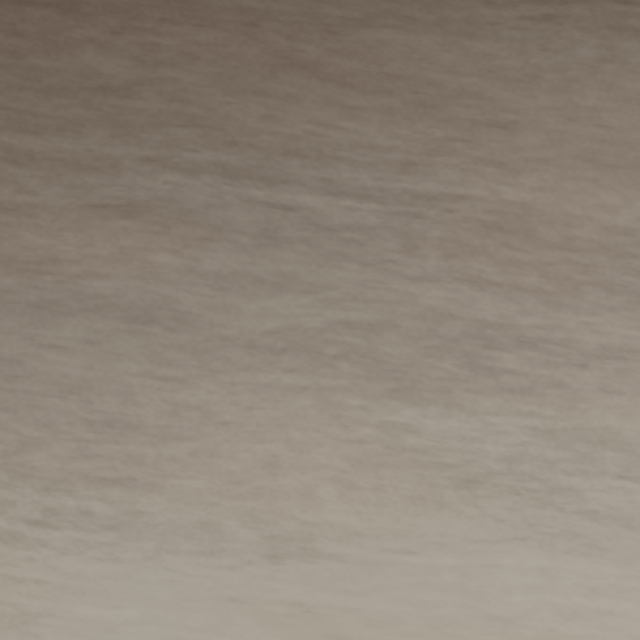
Write a Shadertoy shader that draws this texture.

```glsl
// Pale grey-brown wood laminate under soft light that brightens toward the lower right.
// Stretched cellular noise forms bands, streaks and fibres along a grain that
// dips gently to the right; sparse cells add dark flecks and long pale veins.

vec2 hash2(vec2 p) {
    vec3 q = fract(p.xyx * vec3(0.1031, 0.1030, 0.0973));
    q += dot(q, q.yzx + 33.33);
    return fract((q.xx + q.yz) * q.zy);
}

// Smooth cellular noise: random cell values blended by distance, about -1 to 1.
float cellNoise(vec2 p) {
    vec2 cell = floor(p);
    float total = 0.0, weights = 0.0;
    for (int j = -1; j <= 1; j++)
    for (int i = -1; i <= 1; i++) {
        vec2 id = cell + vec2(i, j);
        vec2 d = id + 0.2 + 0.6 * hash2(id) - p;
        float fall = max(0.0, 1.0 - dot(d, d) / 1.44);
        float w = fall * fall * fall;
        total += w * (2.0 * hash2(id + 71.0).x - 1.0);
        weights += w;
    }
    return total / max(weights, 0.001);
}

// Sparse soft spindles: only a share of the cells holds one.
float flecks(vec2 p, float share) {
    vec2 cell = floor(p);
    float sum = 0.0;
    for (int j = -1; j <= 1; j++)
    for (int i = -1; i <= 1; i++) {
        vec2 id = cell + vec2(i, j);
        vec2 rnd = hash2(id + 19.0);
        vec2 d = (id + 0.2 + 0.6 * hash2(id) - p) * vec2(1.5, 2.8);
        sum += step(rnd.x, share) * (0.4 + 0.6 * rnd.y) * exp(-3.0 * dot(d, d));
    }
    return sum;
}

void mainImage(out vec4 fragColor, in vec2 fragCoord) {
    vec2 uv = fragCoord / iResolution.xy;

    // Grain coordinates: sloped down to the right and slightly wavy
    vec2 grain = vec2(uv.x, uv.y + 0.115 * uv.x);
    grain.y += 0.006 * sin(5.0 * uv.x + 4.0 * uv.y) + 0.003 * sin(13.0 * uv.x - 9.0 * uv.y + 1.0);
    grain.y += 0.004 * cellNoise(uv * vec2(9.0, 16.0));

    // Broad light falloff
    float tone = 0.51 + 1.27 * (0.5 - uv.y) + 0.27 * (uv.x - 0.5);

    // Bands, streaks and fibres, from coarse to fine
    float patchy = 0.6 + 0.5 * cellNoise(uv * vec2(4.0, 6.0) + 40.0);
    tone += 0.080 * cellNoise(grain * vec2(1.6, 13.0) + 3.0);
    tone += 0.070 * cellNoise(grain * vec2(3.5, 40.0) + 11.0);
    tone += 0.090 * patchy * cellNoise(grain * vec2(8.0, 85.0) + 27.0);
    tone += 0.085 * cellNoise(grain * vec2(32.0, 125.0) + 53.0);
    tone += 0.075 * patchy * cellNoise(grain * vec2(75.0, 160.0) + 90.0);
    tone += 0.050 * cellNoise(grain * vec2(150.0, 230.0) + 17.0);

    // Long pale veins, stronger in the lower half, and small dark flecks
    float vein = flecks(grain * vec2(2.4, 38.0) + 7.0, 0.28);
    tone += 0.14 * vein * mix(1.0, 0.5, uv.y);
    tone -= 0.14 * flecks(grain * vec2(10.0, 32.0) + 61.0, 0.10);
    tone -= 0.11 * flecks(grain * vec2(24.0, 80.0) + 35.0, 0.16);

    // Highlights level off softly toward the bright corner
    tone -= 0.55 * max(tone - 0.97, 0.0);

    // Taupe to pale grey, with faint rosy and olive patches
    vec3 color = mix(vec3(0.46, 0.41, 0.37), vec3(0.655, 0.622, 0.578), tone);
    float tint = cellNoise(grain * vec2(3.0, 9.0) + 80.0);
    color += tint * vec3(0.004, -0.002, -0.001) + vec3(0.0, 0.0, -0.003);
    fragColor = vec4(color, 1.0);
}
```
